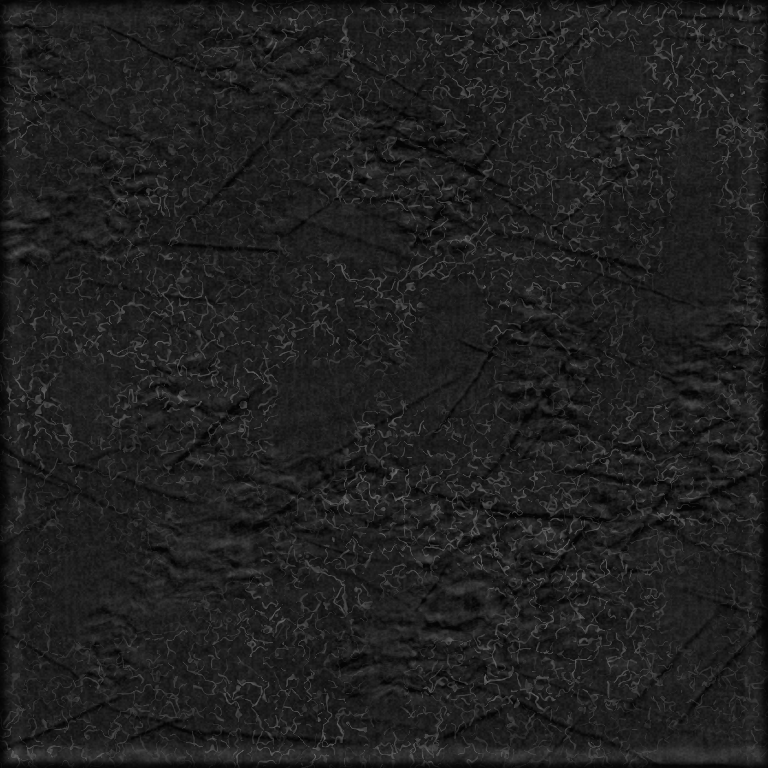
Reproduce this texture procedurally as a Shadertoy shader.

```glsl
// Dark worn leather with embossed creases, fine broken cracks and a rubbed border.

float hash(vec2 p) {
    return fract(sin(dot(p, vec2(127.1, 311.7))) * 43758.5453);
}

float noise(vec2 p) {
    vec2 i = floor(p), f = fract(p);
    f = f * f * (3.0 - 2.0 * f);
    return mix(mix(hash(i), hash(i + vec2(1, 0)), f.x),
               mix(hash(i + vec2(0, 1)), hash(i + vec2(1, 1)), f.x), f.y);
}

float fbm(vec2 p) {
    float sum = 0.0, amp = 0.5;
    for (int i = 0; i < 4; i++) {
        sum += amp * noise(p);
        p = p * 2.03 + 17.3;
        amp *= 0.5;
    }
    return sum / 0.9375;
}

// Jagged cell borders; a hash per border drops some and dims others.
float cracks(vec2 uv, float scale, float seed) {
    vec2 wobble = vec2(noise(uv * 130.0 + seed), noise(uv * 130.0 + seed + 57.0)) - 0.5;
    vec2 p = uv * scale + wobble * scale * 0.012 + seed;
    vec2 cell = floor(p), nearId = cell, nextId = cell;
    vec2 nearPos = vec2(0.0), nextPos = vec2(9.0);
    float d1 = 9.0, d2 = 9.0;
    for (int y = -1; y <= 1; y++)
    for (int x = -1; x <= 1; x++) {
        vec2 id = cell + vec2(x, y);
        vec2 pos = id + vec2(hash(id), hash(id + 41.7));
        float d = dot(p - pos, p - pos);
        if (d < d1) {
            d2 = d1; nextId = nearId; nextPos = nearPos;
            d1 = d; nearId = id; nearPos = pos;
        } else if (d < d2) {
            d2 = d; nextId = id; nextPos = pos;
        }
    }
    float edge = (d2 - d1) / (2.0 * max(length(nextPos - nearPos), 0.05)) / scale;
    float strength = smoothstep(0.42, 0.95, hash(nearId + nextId + seed));
    return strength * (1.0 - smoothstep(0.0003, 0.0021, edge));
}

// Long straight creases, light on the upper flank and dark below.
float creases(vec2 uv) {
    float sum = 0.0;
    float waver = (noise(uv * 45.0) - 0.5) * 0.004 + (noise(uv * 14.0) - 0.5) * 0.006;
    for (int i = 0; i < 120; i++) {
        float k = float(i);
        vec2 center = vec2(hash(vec2(k, 1.3)), hash(vec2(k, 2.7)));
        float spread = hash(vec2(k, 3.1)) - 0.5;
        float angle = hash(vec2(k, 4.9)) < 0.5 ? 0.66 + spread * 0.6 : -0.3 + spread * 0.55;
        vec2 dir = vec2(cos(angle), sin(angle));
        vec2 q = uv - center;
        float halfLen = mix(0.04, 0.17, hash(vec2(k, 5.3)));
        float along = dot(q, dir) / halfLen;
        float width = mix(0.0022, 0.0045, hash(vec2(k, 6.1)));
        float d = (dot(q, vec2(-dir.y, dir.x)) + waver) / width;
        float taper = 1.0 - smoothstep(0.5, 1.0, abs(along));
        float depth = mix(0.25, 1.0, hash(vec2(k, 7.7)));
        sum += taper * depth * (d - 0.45) * exp(-d * d);
    }
    return clamp(sum, -1.0, 0.8);
}

void mainImage(out vec4 fragColor, in vec2 fragCoord) {
    vec2 uv = fragCoord / iResolution.xy;

    // Broad tone and fine, slightly vertical grain
    float shade = 0.108 + (fbm(uv * 7.0) - 0.5) * 0.035;
    shade += (noise(uv * vec2(300.0, 100.0)) - 0.5) * 0.035;
    shade += (noise(uv * 420.0 + 9.0) - 0.5) * 0.055;

    // Soft relief, with rough wrinkled patches
    vec2 relief = uv * vec2(38.0, 75.0) + fbm(uv * 25.0) * 2.0;
    float slope = fbm(relief) - fbm(relief + vec2(0.1, 0.4));
    float rough = smoothstep(0.58, 0.78, noise(uv * 9.0 + 3.7));
    shade += slope * mix(0.06, 0.30, rough);

    shade += creases(uv) * 0.10;

    // Cracks thin out over smooth worn patches
    float worn = smoothstep(0.66, 0.82, noise(uv * 10.0 + 31.0));
    float density = mix(0.55, 1.15, smoothstep(0.3, 0.65, fbm(uv * 6.0 + 12.0))) * (1.0 - 0.85 * worn);
    float vein = max(cracks(uv, 42.0, 3.0), cracks(uv, 78.0, 19.0) * 0.85);
    float glint = mix(0.6, 1.2, noise(uv * 260.0));
    shade += vein * density * glint * 0.19 + worn * 0.012;

    // Rubbed border ridges and dark outer rim
    float ragged = (fbm(uv * 40.0) - 0.5) * 0.012;
    vec2 side = min(uv, 1.0 - uv) + ragged;
    float ridge = exp(-pow((side.x - 0.022) / 0.008, 2.0)) * 0.035
                + exp(-pow((side.y - 0.024) / 0.007, 2.0)) * 0.025;
    float lowerBand = smoothstep(0.003, 0.010, uv.y) * (1.0 - smoothstep(0.018, 0.030, uv.y + ragged));
    shade += (ridge + lowerBand * 0.07) * mix(0.5, 1.3, noise(uv * 90.0));
    shade *= mix(0.25, 1.0, smoothstep(-0.002, 0.014, min(side.x, side.y)));

    fragColor = vec4(vec3(clamp(shade, 0.02, 0.42)), 1.0);
}
```
